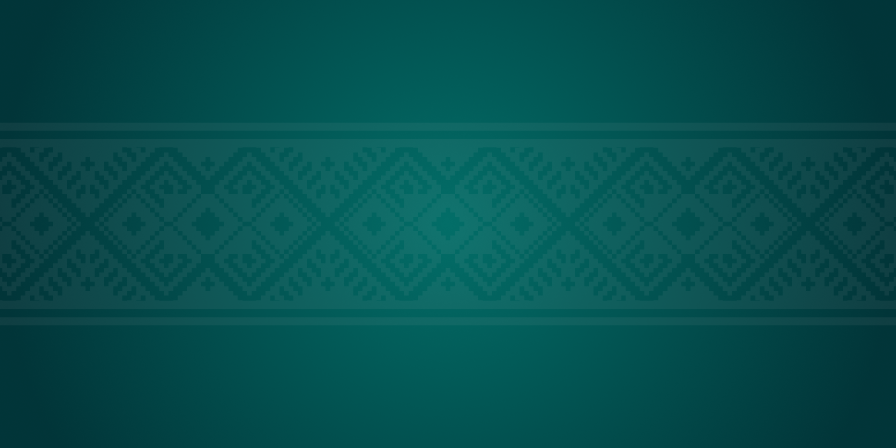
Write a Shadertoy shader that draws this background.

```glsl
// A woven geometric band over a teal radial glow.
// The band folds one mirrored tile of square stitches, then cuts diamonds,
// diagonals, hooks and combs out of a pale veil. Lengths are canvas heights.

const vec3 GLOW_COLOR = vec3(0.010, 0.432, 0.408);
const vec3 EDGE_COLOR = vec3(0.005, 0.208, 0.222);
const vec3 VEIL_COLOR = vec3(0.82, 0.76, 0.78);
const float VEIL_ALPHA = 0.068;
const float GLOW_RADIUS = 1.0;
const float STITCH = 0.01031;        // side of one stitch
const float TILE = 52.0;             // stitches in one repeat
const float WEAVE_HALF = 0.1715;     // half height of the woven part
const float INNER_STRIPE_END = 0.190;
const float OUTER_STRIPE_START = 0.208;
const float OUTER_STRIPE_END = 0.226;
const int SAMPLES = 4;               // subsamples per pixel side
const float GRAIN = 0.003;

float hash(vec2 p) {
    vec3 q = fract(p.xyx * 0.1031);
    q += dot(q, q.yzx + 33.33);
    return fract((q.x + q.y) * q.z);
}

// Square hook in diagonal coordinates: open ring with a tail inside
bool hook(vec2 q) {
    vec2 a = abs(q);
    float ring = max(a.x, a.y);
    bool frame = ring >= 4.0 && ring <= 5.0 && !(q.x < -3.0 && q.y > -2.0);
    bool tail = a.y <= 1.0 && q.x >= -2.0 && q.x <= 1.0;
    return frame || tail;
}

// True where a stitch is cut out of the veil
bool isCut(vec2 stitch) {
    float i = abs(mod(stitch.x + 0.5 * TILE, TILE) - 0.5 * TILE);
    float j = abs(stitch.y);
    float k = 0.5 * TILE - i;        // distance from the tile seam
    float sum = i + j;
    float diff = i - j;

    // Large and small diamonds with thin stepped outlines
    float small = abs(i - 16.0) + j;
    bool cut = sum <= 3.0 || sum == 8.0 || small <= 2.0 || small == 7.0;

    // Broad diagonals through the seam and above the large diamond
    cut = cut || abs(k - j) <= 1.0 || abs(diff + 8.0) <= 1.0;

    // Hooks between the diamonds and the diagonals
    cut = cut || hook(vec2(sum - 17.0, diff - 1.0));

    // Comb teeth inside the seam triangle
    float rise = j - k;
    bool tooth = rise >= 4.0 && rise <= 9.0 && mod(j + k, 4.0) < 2.0;
    cut = cut || (tooth && k >= 1.0);

    // Small crosses near the borders
    float cross = min(i, k) + abs(j - 13.0);
    return cut || cross <= 1.0;
}

// Veil presence at a point measured from the canvas centre
float veil(vec2 p) {
    float y = abs(p.y);
    if (y > OUTER_STRIPE_END) return 0.0;
    if (y > WEAVE_HALF)
        return (y < INNER_STRIPE_END || y > OUTER_STRIPE_START) ? 1.0 : 0.0;
    return isCut(floor(p / STITCH + 0.5)) ? 0.0 : 1.0;
}

void mainImage(out vec4 fragColor, in vec2 fragCoord) {
    vec2 centre = 0.5 * iResolution.xy;
    vec2 p = (fragCoord - centre) / iResolution.y;

    // Radial glow
    float fade = clamp(length(p) / GLOW_RADIUS, 0.0, 1.0);
    vec3 color = mix(GLOW_COLOR, EDGE_COLOR, fade);

    // Smooth coverage of the veil
    float cover = 0.0;
    for (int sy = 0; sy < SAMPLES; sy++)
        for (int sx = 0; sx < SAMPLES; sx++) {
            vec2 offset = (vec2(sx, sy) + 0.5) / float(SAMPLES) - 0.5;
            cover += veil(p + offset / iResolution.y);
        }
    cover /= float(SAMPLES * SAMPLES);
    color = mix(color, VEIL_COLOR, VEIL_ALPHA * cover);

    // Faint grain against banding
    color += GRAIN * (hash(floor(fragCoord)) - 0.5);
    fragColor = vec4(color, 1.0);
}
```
